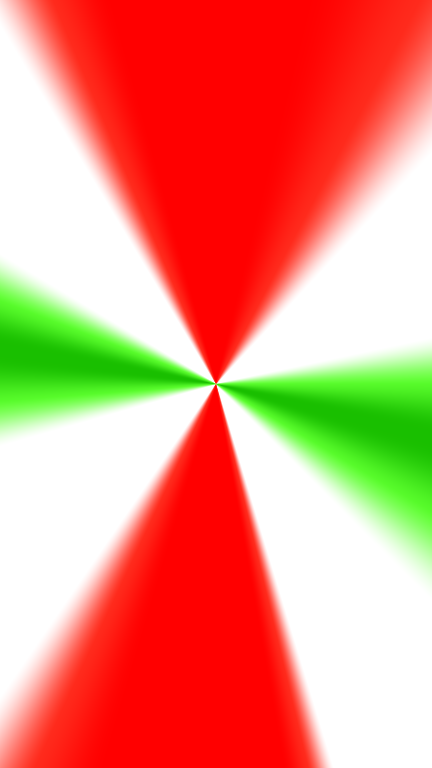
Reproduce this background procedurally as a Shadertoy shader.

```glsl
const vec3 WHITE = vec3(1.0);
const vec3 RED_CORE = vec3(1.0, 0.0, 0.0);
const vec3 RED_RIM = vec3(1.0, 0.18, 0.12);
const vec3 GREEN_CORE = vec3(0.10, 0.75, 0.0);
const vec3 GREEN_RIM = vec3(0.36, 1.0, 0.18);

// Beam strength: 1 inside the inner half-widths, 0 beyond the outer ones.
// All angles are in degrees; x is the counterclockwise side, y the clockwise.
float beam(float angle, float axis, vec2 inner, vec2 outer, float blur) {
    float offset = mod(angle - axis + 180.0, 360.0) - 180.0;
    vec2 side = offset < 0.0 ? vec2(inner.x, outer.x) : vec2(inner.y, outer.y);
    float fade = side.y - side.x + blur;
    return clamp((side.y + 0.5 * blur - abs(offset)) / fade, 0.0, 1.0);
}

// Background to rim to core, with a soft outer fade
vec3 shade(vec3 base, vec3 rim, vec3 core, float strength) {
    float outerFade = clamp(strength * 2.0, 0.0, 1.0);
    outerFade = mix(outerFade, smoothstep(0.0, 1.0, outerFade), 0.6);
    vec3 color = mix(base, rim, outerFade);
    return mix(color, core, smoothstep(0.4, 1.0, strength));
}

void mainImage(out vec4 fragColor, in vec2 fragCoord) {
    vec2 p = (fragCoord - 0.5 * iResolution.xy) / iResolution.y;
    float radius = max(length(p), 0.25 / iResolution.y);

    // Clockwise bearing from straight up, and one pixel seen as an angle
    float angle = degrees(atan(p.x, p.y + (radius > length(p) ? radius : 0.0)));
    float blur = degrees(1.0 / (iResolution.y * radius));

    // Upper and lower red beams
    float top = beam(angle, 0.0, vec2(15.0, 13.0), vec2(31.0, 43.0), blur);
    float bottom = beam(angle, 183.0, vec2(13.0), vec2(20.0, 31.5), blur);

    // Right and left green beams
    float right = beam(angle, 104.0, vec2(2.0), vec2(26.0, 31.0), blur);
    float left = beam(angle, 279.0, vec2(2.0), vec2(25.0, 22.0), blur);

    vec3 color = shade(WHITE, RED_RIM, RED_CORE, max(top, bottom));
    color = shade(color, GREEN_RIM, GREEN_CORE, max(left, right));
    fragColor = vec4(color, 1.0);
}
```
